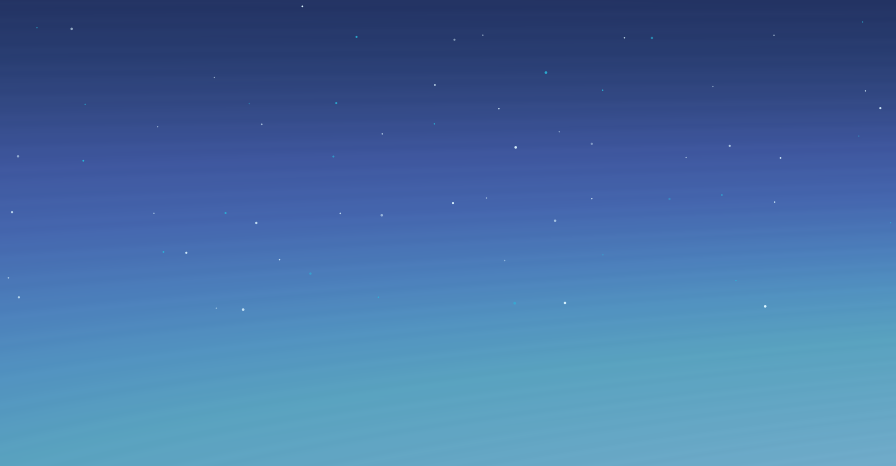
Reproduce this background procedurally as a Shadertoy shader.

```glsl
// Draws a dusk sky fading from navy to pale teal, with small scattered stars.

// Sky gradient: colours and their depths below the top edge
const int STOPS = 9;
const vec3 SKY[STOPS] = vec3[](
    vec3(0.138, 0.200, 0.388), vec3(0.160, 0.240, 0.445),
    vec3(0.195, 0.280, 0.510), vec3(0.245, 0.340, 0.620),
    vec3(0.270, 0.400, 0.682), vec3(0.298, 0.500, 0.734),
    vec3(0.320, 0.572, 0.752), vec3(0.350, 0.635, 0.750),
    vec3(0.440, 0.670, 0.790));
const float DEPTH[STOPS] = float[](
    0.0, 0.12, 0.21, 0.335, 0.455, 0.59, 0.69, 0.82, 1.17);
const float TILT = 0.35;          // rise of the lower bands towards the right
const float BAND_STRENGTH = 0.003;

// Stars: sizes are fractions of the canvas height
const float CELL_SIZE = 0.125;
const float STAR_DENSITY = 0.75;
const float STAR_FLOOR = 0.33;    // lowest height holding stars
const float RADIUS_MIN = 0.0013;
const float RADIUS_MAX = 0.0029;
const vec3 STAR_WHITE = vec3(0.86, 0.96, 1.0);
const vec3 STAR_CYAN = vec3(0.16, 0.72, 0.86);

vec3 hash3(vec2 p) {
    vec3 q = fract(p.xyx * vec3(0.1031, 0.1030, 0.0973));
    q += dot(q, q.yxz + 33.33);
    return fract((q.xxy + q.yzz) * q.zyx);
}

vec3 skyColor(vec2 uv) {
    float depth = 1.0 - uv.y;
    float level = depth + TILT * (uv.x - 0.5) * depth * depth;
    vec3 color = SKY[0];
    for (int i = 1; i < STOPS; i++) {
        float blend = clamp((level - DEPTH[i - 1]) / (DEPTH[i] - DEPTH[i - 1]), 0.0, 1.0);
        color = mix(color, SKY[i], blend);
    }
    // Faint layered bands
    float bands = sin(level * 190.0 + uv.x * 3.0) + 0.5 * sin(level * 317.0 - uv.x * 2.0);
    return color + BAND_STRENGTH * bands;
}

// One jittered star per cell; returns colour and coverage
vec4 starLayer(vec2 p, float pixel) {
    vec2 cell = floor(p / CELL_SIZE);
    vec3 place = hash3(cell + 7.0);
    vec3 look = hash3(cell + 71.0);
    vec2 center = (cell + mix(vec2(0.1), vec2(0.9), place.xy)) * CELL_SIZE;
    float radius = mix(RADIUS_MIN, RADIUS_MAX, look.x * look.x);
    float disc = 1.0 - smoothstep(radius - 0.6 * pixel, radius + 0.6 * pixel, distance(p, center));
    float present = step(place.z, STAR_DENSITY) * step(STAR_FLOOR, center.y);
    float glow = mix(0.4, 1.0, look.y);
    return vec4(mix(STAR_WHITE, STAR_CYAN, step(0.62, look.z)), disc * present * glow);
}

void mainImage(out vec4 fragColor, in vec2 fragCoord) {
    vec2 uv = fragCoord / iResolution.xy;
    vec2 p = fragCoord / iResolution.y;
    vec4 star = starLayer(p, 1.0 / iResolution.y);
    fragColor = vec4(mix(skyColor(uv), star.rgb, star.a), 1.0);
}
```
